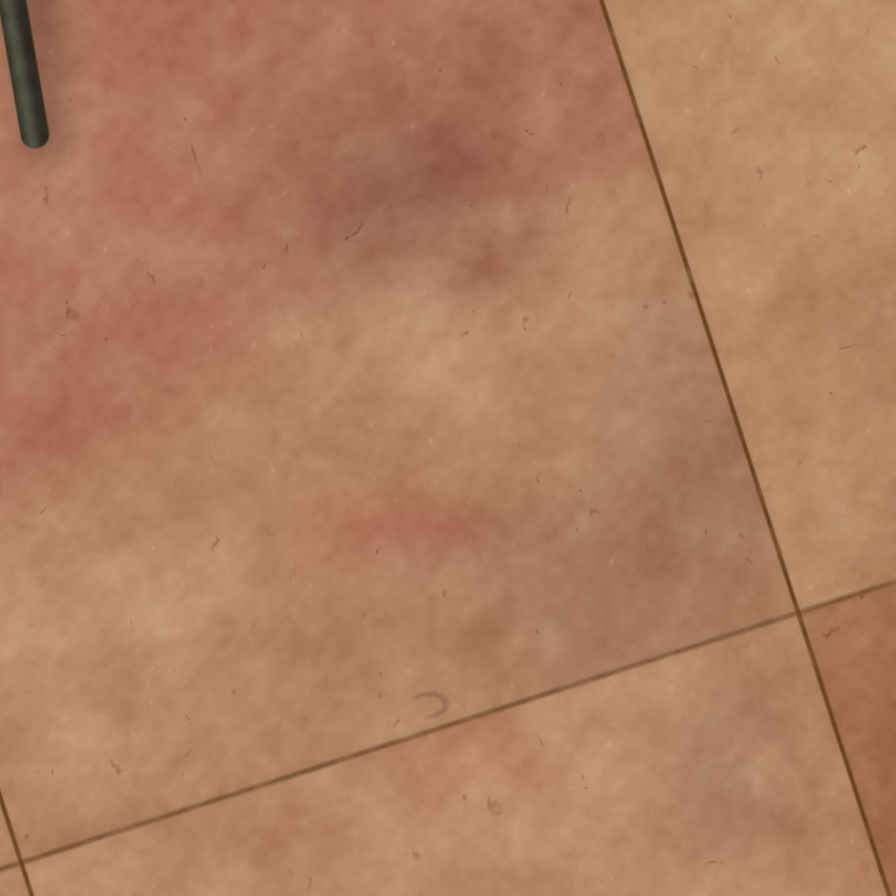
A Shadertoy shader for this texture:

```glsl
// Large, mottled terracotta floor tiles laid askew, with thin brown joints and the tip of a dark chair leg.

float hash(vec2 p) {
    vec3 q = fract(vec3(p.xyx) * 0.1031);
    q += dot(q, q.yzx + 33.33);
    return fract((q.x + q.y) * q.z);
}

float valueNoise(vec2 p) {
    vec2 i = floor(p), f = fract(p);
    f = f * f * (3.0 - 2.0 * f);
    return mix(mix(hash(i), hash(i + vec2(1, 0)), f.x),
               mix(hash(i + vec2(0, 1)), hash(i + vec2(1, 1)), f.x), f.y);
}

float fbm(vec2 p) {
    float sum = 0.0, amp = 0.5;
    for (int i = 0; i < 5; i++) {
        sum += amp * valueNoise(p);
        p = mat2(1.6, 1.2, -1.2, 1.6) * p + 17.3;
        amp *= 0.5;
    }
    return sum;
}

// Soft elliptical blot, 1 at its centre
float stain(vec2 p, vec2 centre, vec2 radius) {
    vec2 d = (p - centre) / radius;
    return exp(-dot(d, d));
}

// Distance to a segment
float segment(vec2 p, vec2 a, vec2 b) {
    vec2 d = b - a;
    return length(p - a - d * clamp(dot(p - a, d) / dot(d, d), 0.0, 1.0));
}

// Sparse, soft-edged pits, one candidate per cell
float pits(vec2 p, float scale) {
    vec2 id = floor(p * scale);
    vec2 centre = 0.3 + 0.4 * vec2(hash(id + 3.1), hash(id + 8.7));
    float radius = 0.10 + 0.18 * hash(id + 5.9);
    float d = length((fract(p * scale) - centre) * vec2(1.3, 0.9));
    return step(0.84, hash(id + 1.7)) * smoothstep(radius, 0.0, d);
}

void mainImage(out vec4 fragColor, in vec2 fragCoord) {
    vec2 uv = fragCoord / iResolution.xy;
    float aa = 1.0 / iResolution.y;

    // Tile grid, turned about the corner where four tiles meet
    vec2 p = uv - vec2(0.891, 0.316);
    vec2 size = vec2(0.911, 0.945);
    vec2 grid = vec2(dot(p, vec2(0.952, 0.306)), dot(p, vec2(-0.306, 0.952)));
    vec2 tile = floor(grid / size);
    vec2 joint = abs(grid - size * round(grid / size));

    // Each tile has its own clay tone and cloud pattern
    vec2 shift = tile * 7.31 + 40.0;
    float cloud = fbm(uv * 5.0 + shift);
    float mottle = fbm(uv * 17.0 + shift + 9.0);
    float streak = fbm(vec2(uv.x + uv.y, 2.0 * (uv.y - uv.x)) * 19.0 + shift);
    vec3 clay = vec3(0.695, 0.51, 0.39);
    if (tile.y < 0.0) clay = tile.x < 0.0 ? vec3(0.715, 0.525, 0.405) : vec3(0.65, 0.445, 0.325);
    else if (tile.x >= 0.0) clay = vec3(0.715, 0.535, 0.40);

    // Blots of the central tile, with ragged outlines
    vec2 w = uv + 0.10 * (vec2(cloud, fbm(uv * 6.0 + 71.0)) - 0.48)
                + 0.09 * (vec2(mottle, fbm(uv * 19.0 + 53.0)) - 0.48);
    if (tile == vec2(-1, 0)) {
        float redSide = smoothstep(-0.07, 0.11, w.y - 0.39 - 0.62 * w.x);
        clay = mix(clay, vec3(0.685, 0.465, 0.365), redSide);
        clay = mix(clay, vec3(0.575, 0.385, 0.315), 0.75 * stain(w, vec2(0.43, 0.77), vec2(0.13, 0.13)));
        clay = mix(clay, vec3(0.61, 0.41, 0.34), 0.5 * stain(w, vec2(0.56, 0.92), vec2(0.10, 0.10)));
        clay = mix(clay, vec3(0.73, 0.545, 0.41), 0.8 * stain(w, vec2(0.48, 0.60), vec2(0.08, 0.06)));
        clay = mix(clay, vec3(0.71, 0.54, 0.42), 0.5 * stain(w, vec2(0.60, 0.70), vec2(0.08, 0.07)));
        clay = mix(clay, vec3(0.68, 0.445, 0.35), 0.9 * stain(w, vec2(0.43, 0.395), vec2(0.10, 0.06)));
        clay = mix(clay, vec3(0.75, 0.575, 0.45), 0.9 * stain(w, vec2(0.07, 0.33), vec2(0.20, 0.08)));
        clay = mix(clay, vec3(0.74, 0.55, 0.425), 0.7 * stain(w, vec2(0.12, 0.15), vec2(0.20, 0.09)));
        clay = mix(clay, vec3(0.62, 0.47, 0.375), 0.7 * stain(w, vec2(0.77, 0.49), vec2(0.09, 0.13)));
        clay = mix(clay, vec3(0.65, 0.48, 0.375), 0.6 * stain(w, vec2(0.63, 0.35), vec2(0.13, 0.10)));
    }
    float below = step(tile.y, -1.0);
    clay = mix(clay, vec3(0.68, 0.455, 0.345), 0.6 * below * stain(w, vec2(0.52, 0.15), vec2(0.10, 0.05)));
    clay = mix(clay, vec3(0.64, 0.475, 0.37), 0.6 * below * stain(w, vec2(0.81, 0.14), vec2(0.08, 0.12)));

    // Clouding, streaks, fine grain and pits
    vec3 color = clay + vec3(0.10, 0.11, 0.10) * (cloud - 0.48) + vec3(0.09, 0.12, 0.11) * (mottle - 0.48);
    color += vec3(0.05, 0.06, 0.055) * (streak - 0.48) + 0.06 * (fbm(uv * 85.0) - 0.48);
    color -= vec3(0.11, 0.12, 0.11) * pits(w, 34.0) * smoothstep(0.40, 0.65, mottle);
    color += 0.05 * pits(uv + 0.02 * mottle + 4.3, 45.0) * smoothstep(0.45, 0.65, streak);

    // Small ring-shaped scuff
    vec2 r = uv - vec2(0.479, 0.214) + 0.012 * (mottle - 0.48);
    float ring = abs(length(r * vec2(1.0, 1.6)) - 0.019);
    color = mix(color, vec3(0.50, 0.37, 0.27), 0.55 * smoothstep(0.007, 0.0, ring) * smoothstep(-0.025, 0.005, r.y + r.x));

    // Joints: a narrow one up the floor, a softer and fainter one across it
    float wear = fbm(uv * 55.0 + 5.0);
    vec2 halfWidth = vec2(0.0036, 0.0048) * (0.7 + 0.6 * wear);
    vec2 line = 1.0 - smoothstep(vec2(0.0006, 0.0), halfWidth + 0.5 * aa, joint + 0.002 * (wear - 0.48));
    color *= 1.0 - 0.06 * exp(-min(joint.x, joint.y) / 0.005);
    color = mix(color, vec3(0.47, 0.32, 0.20), line.y * clamp(0.25 + 1.15 * wear, 0.0, 1.0));
    color = mix(color, vec3(0.40, 0.25, 0.11), line.x * clamp(0.45 + 0.95 * wear, 0.0, 1.0));

    // Chair leg with its soft shadow
    vec2 top = vec2(0.008, 1.03), foot = vec2(0.039, 0.850);
    color *= 1.0 - 0.18 * smoothstep(0.06, 0.0, segment(uv, top + vec2(0.025, 0.0), foot + vec2(0.012, 0.0)));
    float leg = segment(uv, top, foot);
    float sheen = smoothstep(0.014, 0.0, abs(uv.x - 0.034 + (uv.y - 0.85) * 0.172));
    vec3 legColor = mix(vec3(0.18, 0.17, 0.14), vec3(0.31, 0.31, 0.25), sheen) + 0.08 * (wear - 0.48);
    color = mix(color, legColor, 1.0 - smoothstep(0.015 - aa, 0.0165 + aa, leg));

    fragColor = vec4(clamp(color, 0.0, 1.0), 1.0);
}
```
